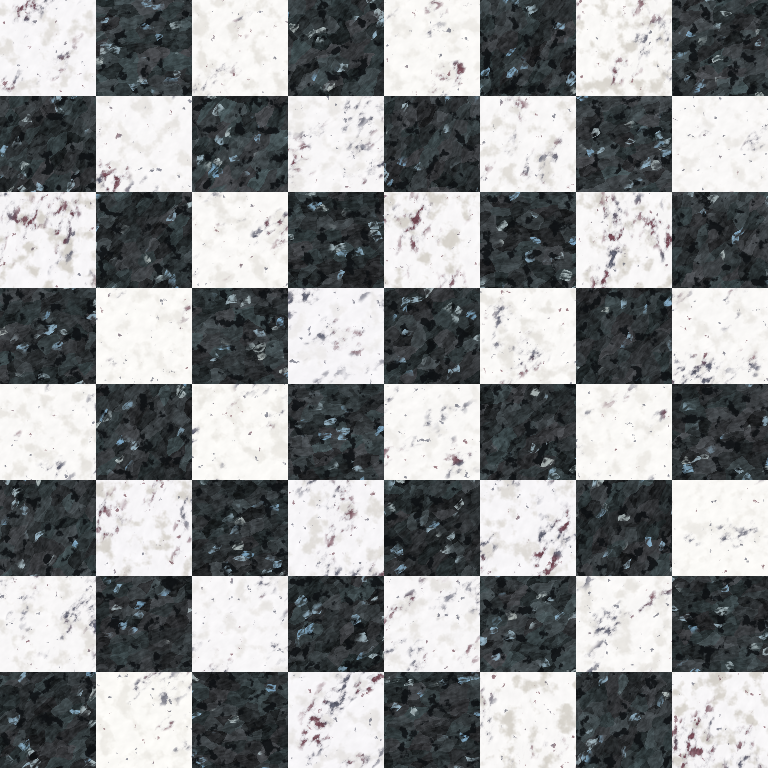
Write a Shadertoy shader that draws this pattern.

```glsl
// Eight by eight checkerboard of polished dark granite and pale speckled marble tiles.

vec2 hash2(vec2 p) {
    vec3 a = fract(p.xyx * vec3(0.1031, 0.1030, 0.0973));
    a += dot(a, a.yzx + 33.33);
    return fract((a.xx + a.yz) * a.zy);
}

mat2 rotation(float a) {
    return mat2(cos(a), -sin(a), sin(a), cos(a));
}

float cornerSlope(vec2 corner, vec2 offset) {
    float a = 6.2832 * hash2(corner).x;
    return dot(vec2(cos(a), sin(a)), offset);
}

float gradientNoise(vec2 p) {
    vec2 i = floor(p), f = fract(p);
    vec2 u = f * f * f * (f * (f * 6.0 - 15.0) + 10.0);
    vec2 e = vec2(0.0, 1.0);
    return mix(mix(cornerSlope(i, f), cornerSlope(i + e.yx, f - e.yx), u.x),
               mix(cornerSlope(i + e, f - e), cornerSlope(i + 1.0, f - 1.0), u.x), u.y);
}

float fbm(vec2 p) {
    float sum = 0.0, amplitude = 1.0;
    for (int i = 0; i < 4; i++) {
        sum += amplitude * gradientNoise(p);
        p = rotation(0.6) * p * 2.03 + 17.3;
        amplitude *= 0.5;
    }
    return sum;
}

// Angular crystals: two random values per cell, then the gap to the next cell
vec3 crystal(vec2 p) {
    vec2 base = floor(p), id = base;
    float nearest = 9.0, second = 9.0;
    for (int y = -1; y <= 1; y++)
    for (int x = -1; x <= 1; x++) {
        vec2 cell = base + vec2(x, y);
        float d = length(cell + hash2(cell) - p);
        if (d < nearest) {
            second = nearest;
            nearest = d;
            id = cell;
        } else {
            second = min(second, d);
        }
    }
    return vec3(hash2(id + 71.0), second - nearest);
}

vec3 granite(vec2 p, vec2 seed) {
    vec2 warped = p + 0.035 * vec2(gradientNoise(p * 9.0), gradientNoise(p * 9.0 + 40.0));
    vec2 q = rotation(0.2 + 0.8 * seed.x) * warped;
    vec3 large = crystal(q * vec2(5.0, 8.0));
    vec3 small = crystal(q * vec2(10.0, 14.0) + 50.0);
    float grain = fbm(p * 16.0);
    float streak = gradientNoise(q * vec2(12.0, 50.0));

    // Slate body with shaded crystal faces
    float shade = 0.21 + 0.13 * (large.x - 0.5) + 0.09 * (small.x - 0.5)
                + 0.07 * grain + 0.06 * streak + 0.04 * (seed.y - 0.5);
    vec3 tint = mix(vec3(0.88, 1.06, 1.10), vec3(0.98, 1.0, 1.05), large.y);
    vec3 color = max(shade, 0.07) * tint;

    // Black mica
    float mica = smoothstep(0.2, 0.42, fbm(p * 7.0 + 90.0));
    color = mix(color, vec3(0.05, 0.06, 0.07), 0.85 * mica);

    // Silver and blue reflecting flakes
    float glint = smoothstep(0.91, 0.98, small.x + 0.32 * gradientNoise(p * 2.7 + 8.0));
    glint *= smoothstep(0.0, 0.12, small.z) * smoothstep(-0.55, 0.35, grain + streak);
    vec3 pearl = mix(vec3(0.45, 0.60, 0.71), vec3(0.64, 0.67, 0.66), small.y);
    return mix(color, pearl * (1.0 + 0.3 * grain), 0.9 * glint);
}

vec3 marble(vec2 p, vec2 seed) {
    vec2 q = rotation(0.6 + 0.7 * seed.x) * p;
    float grain = fbm(q * vec2(8.0, 12.0) + 30.0);

    // White ground with beige clouds
    vec3 color = mix(vec3(0.99, 0.985, 0.97), vec3(0.97, 0.965, 0.975), seed.y);
    float cloud = smoothstep(0.0, 0.5, fbm(p * 5.0));
    color = mix(color, vec3(0.78, 0.76, 0.72), cloud * (0.2 + 0.5 * seed.x));
    color += 0.025 * grain;

    // Smoky diagonal veins
    float vein = smoothstep(0.08, 0.5, fbm(q * vec2(1.3, 2.6) + 60.0) + 0.25 * (seed.y - 0.5));
    color = mix(color, vec3(0.60, 0.59, 0.62), 0.6 * vein * smoothstep(-0.2, 0.4, grain));

    // Burgundy and grey minerals, gathered in the veins with a few strays
    float redness = smoothstep(-0.1, 0.15, gradientNoise(p * 2.5 + 20.0) + 0.3 * (seed.x - 0.5));
    vec3 mineral = mix(vec3(0.32, 0.33, 0.39), vec3(0.40, 0.23, 0.27), redness);
    float stray = 0.7 * smoothstep(0.48, 0.7, fbm(p * 11.0 + 120.0));
    float speck = max(vein * smoothstep(0.12, 0.45, grain), stray);
    return mix(color, mineral * (1.0 + 0.35 * gradientNoise(p * 35.0)), 0.9 * speck);
}

void mainImage(out vec4 fragColor, in vec2 fragCoord) {
    vec2 grid = 8.0 * fragCoord / iResolution.xy;
    vec2 tile = floor(grid);
    vec2 seed = hash2(tile + 5.0);
    vec2 p = fract(grid) + 3.0 * tile + 11.0;

    // Signed distance to the grid lines gives smooth checker coverage
    vec2 line = 2.0 * abs(fract(0.5 * grid + 0.25) - 0.5) - 0.5;
    vec2 side = clamp(2.0 * line * iResolution.xy / 8.0, -1.0, 1.0);
    float dark = 0.5 + 0.5 * side.x * side.y;

    vec3 color = mix(marble(p, seed), granite(p, seed), dark);
    fragColor = vec4(clamp(color, 0.0, 1.0), 1.0);
}
```
